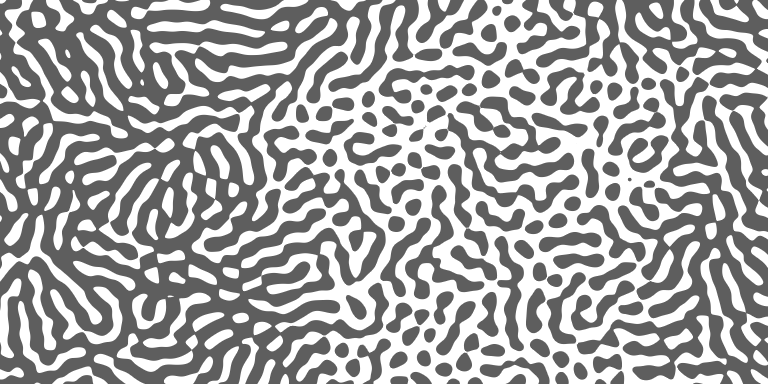
A WebGL 2 fragment shader for this pattern:

```glsl
#version 300 es
precision highp float;
precision highp int;

uniform vec2 u_resolution;
out vec4 fragColor;

const vec3 INK = vec3(0.37);
const vec3 PAPER = vec3(1.0);

const float TAU = 6.2831853;
const float WAVES = 18.5;          // stripe periods per canvas height
const float CELL = 0.9;            // wavelet spacing, in periods
const int REACH = 3;               // wavelet radius, in cells
const float MAIN_ANGLE = 2.3;      // usual direction across the stripes
const float ANGLE_SWING = 4.6;     // slow turning of the stripes
const float TURN_SCALE = 0.19;
const vec2 SPREAD = vec2(0.6, 1.57);    // angle jitter: stripes, spots
const vec2 OFFSET = vec2(0.30, -0.45);  // ink linkage: stripes, spots
const vec2 LEVEL = vec2(-0.08, -0.35);  // ink threshold: stripes, spots
const float SOFTNESS = 0.25;       // rounds off necks and corners
const float BAND_CENTER = 1.2;     // spotted zone, in canvas heights
const float BAND_WIDTH = 0.55;
const float PATCH_SCALE = 3.0;

// Integer hash giving four values from 0 to 1
vec4 hash(ivec2 cell, int seed) {
    uvec4 v = uvec4(ivec4(cell, seed, cell.x + 57 * cell.y));
    v = v * 1664525u + 1013904223u;
    v += v.yzxy * v.wxyz;
    v ^= v >> 16u;
    v += v.yzxy * v.wxyz;
    return vec4(v >> 8u) / 16777216.0;
}

float valueNoise(vec2 p, int seed) {
    ivec2 i = ivec2(floor(p));
    vec2 t = fract(p);
    t = t * t * (3.0 - 2.0 * t);
    float low = mix(hash(i, seed).x, hash(i + ivec2(1, 0), seed).x, t.x);
    float high = mix(hash(i + ivec2(0, 1), seed).x, hash(i + ivec2(1, 1), seed).x, t.x);
    return mix(low, high, t.y);
}

// 0 where stripes are packed, 1 where the ink breaks into spots
float openness(vec2 p) {
    vec2 q = p / WAVES;
    float x = (q.x - BAND_CENTER) / BAND_WIDTH;
    float zone = 0.6 * exp(-x * x) + 0.7 * valueNoise(q * PATCH_SCALE, 11);
    return smoothstep(0.45, 0.85, zone);
}

// Sum of scattered wavelets: gradient in xy (per radian), height in z
vec3 waveField(vec2 p) {
    ivec2 home = ivec2(floor(p / CELL));
    float radius = CELL * float(REACH);
    vec3 sum = vec3(0.0);
    float energy = 0.0;
    for (int y = -REACH; y <= REACH; y++) {
        for (int x = -REACH; x <= REACH; x++) {
            ivec2 cell = home + ivec2(x, y);
            vec4 random = hash(cell, 3);
            vec2 center = (vec2(cell) + random.xy) * CELL;
            vec2 d = p - center;
            float fall = 1.0 - dot(d, d) / (radius * radius);
            if (fall <= 0.0) continue;

            float spread = mix(SPREAD.x, SPREAD.y, openness(center));
            float angle = MAIN_ANGLE
                + ANGLE_SWING * (valueNoise(center * TURN_SCALE, 7) - 0.5)
                + spread * (2.0 * random.w - 1.0);
            vec2 dir = vec2(cos(angle), sin(angle));
            float phase = TAU * (dot(dir, d) + random.z);
            float weight = fall * fall * fall;
            vec2 weightSlope = -6.0 * fall * fall * d / (radius * radius * TAU);

            sum.xy += weightSlope * cos(phase) - weight * sin(phase) * dir;
            sum.z += weight * cos(phase);
            energy += 0.5 * weight * weight;
        }
    }
    return sum * inversesqrt(energy + 1e-4);
}

void main() {
    vec2 p = gl_FragCoord.xy / u_resolution.y * WAVES;
    float open = openness(p);
    vec3 field = waveField(p);

    // Dividing by the local amplitude keeps feature widths even
    float h = field.z + mix(OFFSET.x, OFFSET.y, open);
    float amplitude = sqrt(h * h + dot(field.xy, field.xy) + SOFTNESS * SOFTNESS);
    float edge = h / amplitude - mix(LEVEL.x, LEVEL.y, open);

    // One-pixel edge smoothing
    float slope = length(vec2(dFdx(edge), dFdy(edge)));
    float ink = clamp(0.5 + edge / max(slope, 1e-4), 0.0, 1.0);
    fragColor = vec4(mix(PAPER, INK, ink), 1.0);
}
```
